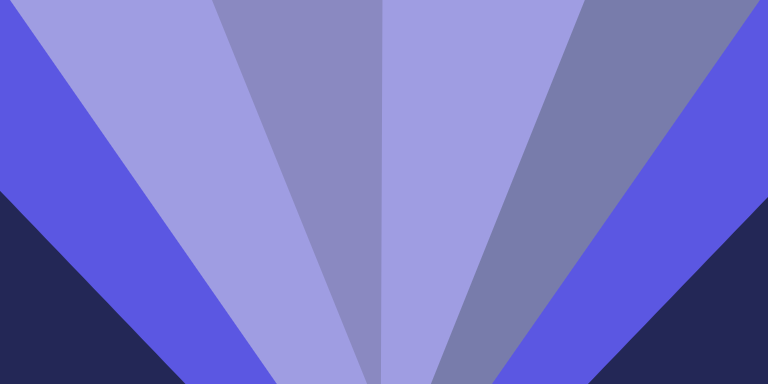
A WebGL 2 fragment shader for this background:

```glsl
#version 300 es
precision highp float;
// Flat fan of coloured rays spreading upward from below the canvas.
// Each slanted edge is a signed line distance; colours are layered from
// left to right, every edge repainting all that lies to its right.

uniform vec2 u_resolution;
out vec4 fragColor;

// Coverage to the right of a line crossing the floor (y = 0) and ceiling (y = 1).
float rightOf(vec2 p, float floorX, float ceilingX) {
    float lean = ceilingX - floorX;
    float dist = (p.x - floorX - lean * p.y) / sqrt(1.0 + lean * lean);
    return clamp(dist * u_resolution.y + 0.5, 0.0, 1.0);
}

void main() {
    // Height is one unit, x is zero at the centre
    vec2 p = (gl_FragCoord.xy - vec2(0.5 * u_resolution.x, 0.0)) / u_resolution.y;

    vec3 night  = vec3(0.137, 0.153, 0.337);
    vec3 indigo = vec3(0.357, 0.341, 0.886);
    vec3 lilac  = vec3(0.624, 0.616, 0.886);
    vec3 mauve  = vec3(0.541, 0.537, 0.757);
    vec3 slate  = vec3(0.471, 0.486, 0.671);

    // Left half of the fan
    vec3 color = night;
    color = mix(color, indigo, rightOf(p, -0.517, -1.477));
    color = mix(color, lilac,  rightOf(p, -0.279, -0.974));
    color = mix(color, mauve,  rightOf(p, -0.044, -0.448));

    // Right half of the fan
    color = mix(color, lilac,  rightOf(p, -0.008, -0.004));
    color = mix(color, slate,  rightOf(p, 0.122, 0.523));
    color = mix(color, indigo, rightOf(p, 0.281, 0.979));
    color = mix(color, night,  rightOf(p, 0.531, 1.494));

    fragColor = vec4(color, 1.0);
}
```
